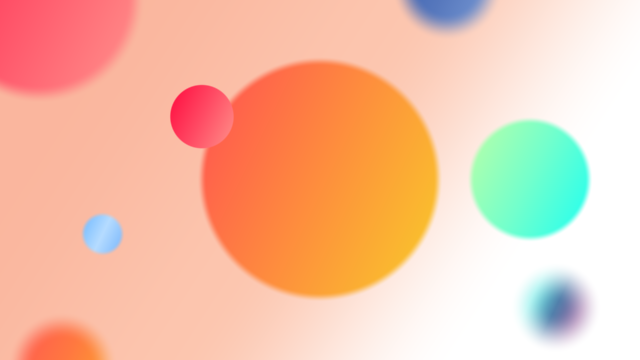
This background is drawn by a Shadertoy shader. Its source:

```glsl
// Soft gradient discs at different depths of focus over a peach to white backdrop.

// Lengths are in canvas heights; blur is the half width of a disc's edge.
struct Disc {
    vec2 center;
    float radius;
    float blur;
    vec3 first;   // upper left colour
    vec3 middle;
    vec3 last;    // lower right colour
};

// Backdrop
const vec3 PEACH = vec3(0.980, 0.715, 0.620);
const vec3 APRICOT = vec3(0.988, 0.775, 0.685);
const vec3 WHITE = vec3(1.0);
const vec2 BACKDROP_DIR = vec2(0.84, -0.55);
const vec2 WARM_RANGE = vec2(0.30, 1.00);
const vec2 WHITE_RANGE = vec2(0.95, 1.62);

// Direction of the gradient inside every disc
const vec2 DISC_DIR = vec2(0.90, -0.436);

// Discs
const Disc CORAL = Disc(vec2(0.111, 1.005), 0.267, 0.026,
    vec3(1.00, 0.20, 0.34), vec3(1.00, 0.36, 0.43), vec3(1.00, 0.52, 0.52));
const Disc NAVY = Disc(vec2(1.243, 1.042), 0.118, 0.038,
    vec3(0.26, 0.40, 0.70), vec3(0.34, 0.47, 0.74), vec3(0.44, 0.57, 0.81));
const Disc EMBER = Disc(vec2(0.174, -0.020), 0.116, 0.038,
    vec3(1.00, 0.38, 0.30), vec3(1.00, 0.47, 0.25), vec3(0.99, 0.60, 0.20));
const Disc DUSK = Disc(vec2(1.544, 0.146), 0.072, 0.056,
    vec3(0.42, 0.92, 0.90), vec3(0.32, 0.50, 0.67), vec3(0.58, 0.38, 0.62));
const Disc MINT = Disc(vec2(1.472, 0.502), 0.164, 0.011,
    vec3(0.66, 1.00, 0.69), vec3(0.45, 1.00, 0.80), vec3(0.20, 1.00, 0.91));
const Disc SKY = Disc(vec2(0.285, 0.350), 0.054, 0.008,
    vec3(0.51, 0.76, 1.00), vec3(0.71, 0.86, 1.00), vec3(0.53, 0.75, 0.99));
const Disc SUN = Disc(vec2(0.889, 0.502), 0.328, 0.013,
    vec3(1.00, 0.37, 0.30), vec3(0.995, 0.555, 0.24), vec3(0.98, 0.74, 0.18));
const Disc ROSE = Disc(vec2(0.561, 0.676), 0.088, 0.001,
    vec3(1.00, 0.10, 0.28), vec3(1.00, 0.29, 0.39), vec3(1.00, 0.50, 0.50));

vec3 backdrop(vec2 p) {
    float t = dot(p - vec2(0.0, 1.0), BACKDROP_DIR);
    vec3 warm = mix(PEACH, APRICOT, smoothstep(WARM_RANGE.x, WARM_RANGE.y, t));
    return mix(warm, WHITE, smoothstep(WHITE_RANGE.x, WHITE_RANGE.y, t));
}

// Three colour gradient, t from -1 to 1
vec3 ramp(Disc d, float t) {
    t = clamp(t, -1.0, 1.0);
    return mix(d.middle, t < 0.0 ? d.first : d.last, abs(t));
}

// Lays a disc over the colour below it, with at least a pixel of smoothing
vec3 paint(vec3 below, vec2 p, Disc d) {
    vec2 offset = p - d.center;
    float edge = max(d.blur, 1.0 / iResolution.y);
    float cover = 1.0 - smoothstep(-edge, edge, length(offset) - d.radius);
    return mix(below, ramp(d, dot(offset, DISC_DIR) / d.radius), cover);
}

void mainImage(out vec4 fragColor, in vec2 fragCoord) {
    vec2 p = fragCoord / iResolution.y;
    vec3 color = backdrop(p);

    // Far, out of focus discs
    color = paint(color, p, CORAL);
    color = paint(color, p, NAVY);
    color = paint(color, p, EMBER);
    color = paint(color, p, DUSK);

    // Near discs, the sharpest on top
    color = paint(color, p, MINT);
    color = paint(color, p, SKY);
    color = paint(color, p, SUN);
    color = paint(color, p, ROSE);

    fragColor = vec4(color, 1.0);
}
```
